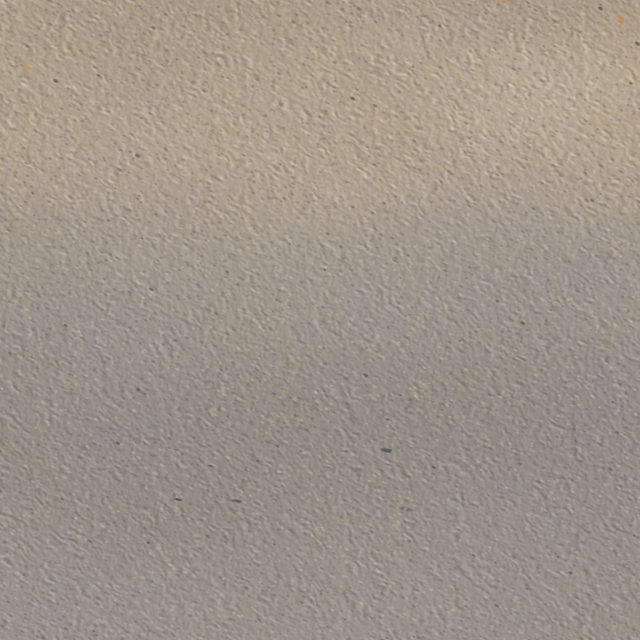
This texture is drawn by a Shadertoy shader. Its source:

```glsl
// Weathered asphalt: warm tan at the top fading to cool grey below.
// Flat stains tint the base, slanted embossed noise broken into short grains
// makes the relief, and jittered cells scatter pits, chips, cracks and leaf bits.

const vec3 GREY_LOW  = vec3(0.598, 0.570, 0.546);
const vec3 GREY_DARK = vec3(0.574, 0.546, 0.524);
const vec3 GREY_WARM = vec3(0.614, 0.579, 0.549);
const vec3 TAN       = vec3(0.692, 0.632, 0.560);
const vec3 TAN_TOP   = vec3(0.678, 0.618, 0.550);
const vec3 PIT       = vec3(0.34, 0.31, 0.30);
const vec3 CHIP      = vec3(0.82, 0.75, 0.66);
const vec3 CRACK     = vec3(0.25, 0.24, 0.24);
const vec3 LEAF      = vec3(0.80, 0.54, 0.25);

const vec2  GRAIN_DIR    = vec2(0.866, -0.5);    // grains slope down to the right
const vec2  GRAIN_FREQ   = vec2(118.0, 225.0);   // grains per canvas, along and across
const float GRAIN_RELIEF = 0.105;
const float CRUMB_FREQ   = 250.0;                // round crumbs between the grains
const float CRUMB_RELIEF = 0.050;
const float STAIN_DEPTH  = 0.070;
const float TINT_DEPTH   = 0.026;

vec2 hash22(vec2 p) {
    vec3 q = fract(vec3(p.xyx) * vec3(0.1031, 0.1030, 0.0973));
    q += dot(q, q.yzx + 33.33);
    return fract((q.xx + q.yz) * q.zy);
}

float valueNoise(vec2 p) {
    vec2 i = floor(p), f = fract(p);
    f = f * f * (3.0 - 2.0 * f);
    float low  = mix(hash22(i).x, hash22(i + vec2(1.0, 0.0)).x, f.x);
    float high = mix(hash22(i + vec2(0.0, 1.0)).x, hash22(i + vec2(1.0)).x, f.x);
    return mix(low, high, f.y);
}

float fbm(vec2 p) {
    float sum = 0.0, weight = 0.5;
    for (int k = 0; k < 4; k++) {
        sum += weight * valueNoise(p);
        p = mat2(0.8, 0.6, -0.6, 0.8) * p * 2.03 + 17.3;
        weight *= 0.5;
    }
    return sum / 0.9375;
}

// Coordinates along and across a direction
vec2 alongAcross(vec2 p, vec2 dir) {
    return vec2(dot(p, dir), dot(p, vec2(-dir.y, dir.x)));
}

// Height difference towards the light: bright and dark flanks of each grain
float emboss(vec2 p, vec2 offset) {
    return valueNoise(p + offset) - valueNoise(p - offset);
}

// Coverage of ellipses dropped at random into a share of the grid cells
float scatter(vec2 p, float cells, float share, vec2 radius, vec2 dir, float seed) {
    vec2 home = floor(p * cells);
    float pixel = 1.0 / iResolution.y, cover = 0.0;
    for (int y = -1; y <= 1; y++)
    for (int x = -1; x <= 1; x++) {
        vec2 cell = home + vec2(x, y);
        vec2 pick = hash22(cell + seed);
        vec2 centre = (cell + hash22(cell + seed + 51.7)) / cells;
        vec2 size = radius * mix(0.5, 1.2, pick.y);
        float d = (length(alongAcross(p - centre, dir) / size) - 1.0) * size.y;
        float soft = max(0.7 * pixel, 0.4 * size.y);
        float strength = mix(0.4, 1.0, fract(pick.y * 7.3));
        cover = max(cover, step(pick.x, share) * strength * (1.0 - smoothstep(-soft, soft, d)));
    }
    return cover;
}

vec3 baseColour(vec2 p) {
    float h = p.y + 0.08 * (fbm(p * vec2(2.0, 4.0) + 4.0) - 0.5);
    vec3 c = mix(GREY_LOW, GREY_DARK, smoothstep(0.04, 0.27, h));
    c = mix(c, GREY_WARM, smoothstep(0.30, 0.56, h));
    c = mix(c, TAN, smoothstep(0.54, 0.84, h));
    return mix(c, TAN_TOP, smoothstep(0.90, 1.0, h));
}

void mainImage(out vec4 fragColor, in vec2 fragCoord) {
    vec2 p = fragCoord / iResolution.y;
    vec3 colour = baseColour(p);

    // Broad flat stains, stronger on the warm part, and a yellow-violet tint
    float warm = smoothstep(0.5, 0.9, p.y);
    float stain = fbm(alongAcross(p, vec2(0.995, 0.1)) * vec2(3.2, 6.5) + 9.0) - 0.5;
    colour += STAIN_DEPTH * mix(0.35, 1.2, warm) * stain * vec3(1.0, 0.95, 0.8);
    float tint = fbm(p * 5.0 + 31.0) + 0.9 * valueNoise(p * 95.0) - 0.95;
    colour += TINT_DEPTH * tint * vec3(0.4, 0.2, -1.0);

    // Slanted grain, bent and faded in patches so that it stays short and separate
    vec2 bend = vec2(valueNoise(p * 60.0), valueNoise(p * 60.0 + 70.0)) - 0.5;
    vec2 grain = alongAcross(p + 0.008 * bend, GRAIN_DIR) * GRAIN_FREQ;
    float patches = smoothstep(0.2, 0.8, valueNoise(p * 75.0 + 5.0));
    float relief = GRAIN_RELIEF * emboss(grain, vec2(0.2, 0.36)) * mix(0.4, 1.3, patches);
    relief *= mix(0.85, 1.1, warm);
    vec2 crumb = alongAcross(p, vec2(0.956, -0.292)) * CRUMB_FREQ;
    relief += CRUMB_RELIEF * emboss(crumb + 23.0, vec2(0.3, 0.35));
    colour += relief * vec3(1.0, 0.97, 0.92);

    // Small pits and pale chips, many faint and a few deep
    float pits = scatter(p, 105.0, 0.30, vec2(0.0029, 0.0016), GRAIN_DIR, 3.0);
    float chips = scatter(p, 98.0, 0.30, vec2(0.0030, 0.0017), GRAIN_DIR, 113.0);
    float deepPits = scatter(p, 24.0, 0.13, vec2(0.0034, 0.0021), GRAIN_DIR, 211.0);
    colour = mix(colour, PIT, 0.36 * pits);
    colour = mix(colour, CHIP, 0.46 * chips);
    colour = mix(colour, PIT, 0.75 * deepPits);

    // Dark cracks gathered in a low band, leaf bits on the warm part
    float band = smoothstep(0.18, 0.23, p.y) * (1.0 - smoothstep(0.28, 0.33, p.y));
    float cracks = scatter(p, 22.0, 0.16, vec2(0.0085, 0.0026), vec2(0.985, -0.174), 307.0);
    colour = mix(colour, CRACK, 0.85 * band * cracks * smoothstep(0.2, 0.5, valueNoise(p * 150.0)));
    float leaves = scatter(p, 7.0, 0.13, vec2(0.0085, 0.0055), GRAIN_DIR, 419.0);
    colour = mix(colour, LEAF + relief, 0.8 * leaves * smoothstep(0.68, 0.74, p.y));

    fragColor = vec4(clamp(colour, 0.0, 1.0), 1.0);
}
```
